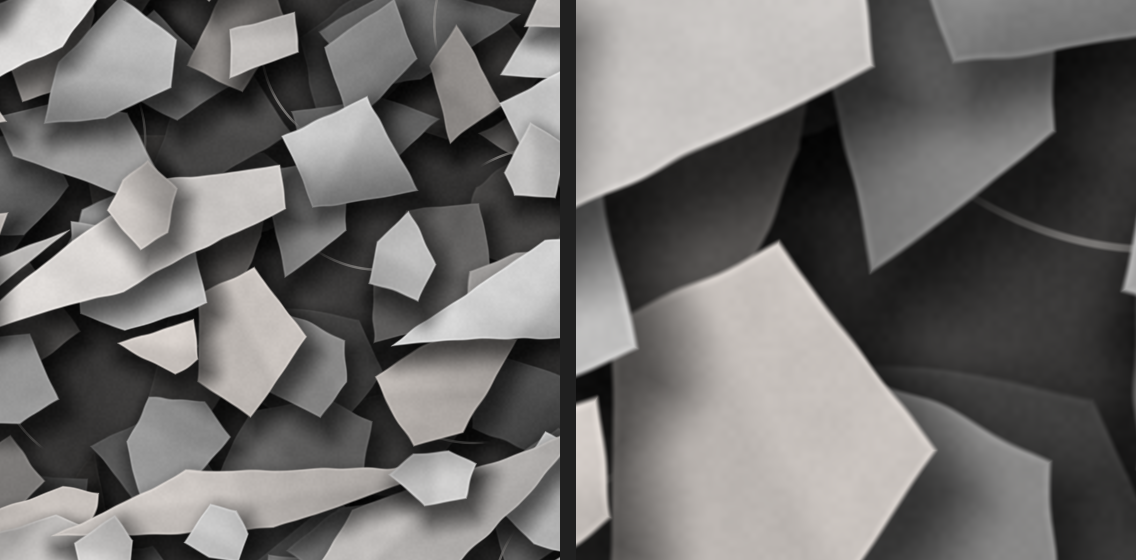
Left, the full canvas; right, a detail of the centre.
A Shadertoy shader for this texture:

```glsl
// Heap of torn grey paper shards: long slanted blades over dark, shadowed scraps.
const float TAU = 6.2831853;
const float SLANT = 0.42;
const float EDGE_BLUR = 0.0022;
const vec2 SHADOW_SHIFT = vec2(0.004, -0.026);

float hash(vec3 p) {
    p = fract(p * vec3(0.1031, 0.1137, 0.0973));
    p += dot(p, p.yzx + 33.33);
    return fract((p.x + p.y) * p.z);
}

float noise(vec2 p, float seed) {
    vec2 i = floor(p), f = fract(p);
    f = f * f * (3.0 - 2.0 * f);
    float low = mix(hash(vec3(i, seed)), hash(vec3(i + vec2(1, 0), seed)), f.x);
    float high = mix(hash(vec3(i + vec2(0, 1), seed)), hash(vec3(i + 1.0, seed)), f.x);
    return mix(low, high, f.y);
}

float fbm(vec2 p, float seed) {
    return 0.55 * noise(p, seed) + 0.3 * noise(p * 2.1, seed + 1.0)
         + 0.15 * noise(p * 4.3, seed + 2.0);
}

vec2 rotate(vec2 p, float a) {
    float c = cos(a), s = sin(a);
    return vec2(c * p.x - s * p.y, s * p.x + c * p.y);
}

// Corner k of an irregular shard with the given half extents
vec2 corner(int k, int count, vec2 size, vec3 id) {
    float n = float(k % count);
    float angle = TAU * (n + 0.6 * (hash(id + vec3(0, 0, n + 20.0)) - 0.5)) / float(count);
    float radius = mix(0.5, 1.0, hash(id + vec3(0, 0, n + 40.0)));
    return size * radius * vec2(cos(angle), sin(angle));
}

// Signed distances to the shard at p (x) and at its shadow point q (y)
vec2 shardDistance(vec2 p, vec2 q, int count, vec2 size, vec3 id) {
    vec2 dist = vec2(1e3), side = vec2(1.0);
    vec2 a = corner(0, count, size, id);
    for (int k = 1; k <= count; k++) {
        vec2 b = corner(k, count, size, id);
        vec2 e = b - a;
        for (int m = 0; m < 2; m++) {
            vec2 w = (m == 0 ? p : q) - a;
            vec2 off = w - e * clamp(dot(w, e) / dot(e, e), 0.0, 1.0);
            dist[m] = min(dist[m], dot(off, off));
            bvec3 c = bvec3(w.y >= 0.0, w.y < e.y, e.x * w.y > e.y * w.x);
            if (all(c) || !any(c)) side[m] = -side[m];
        }
        a = b;
    }
    return side * sqrt(dist);
}

// Paper tone with a crease, a soft curl into shade and a bright cut rim
vec3 paperColor(vec2 local, vec2 size, float dist, float tone, vec3 id) {
    float turn = TAU * hash(id + 3.1);
    vec2 dir = vec2(cos(turn), sin(turn));
    float along = dot(local / size, dir);
    float curl = smoothstep(-0.4, 0.8, along) * pow(hash(id + 5.3), 1.5);
    float crease = smoothstep(-0.015, 0.015, dot(local, dir.yx) + 0.03 * (hash(id + 7.7) - 0.5));
    float shade = tone * (1.0 - 0.42 * curl) * (0.95 + 0.08 * crease);
    shade *= 0.92 + 0.16 * hash(id + 9.2);
    shade *= 0.94 + 0.12 * fbm(local * 14.0, id.z);
    shade += 0.09 * tone * smoothstep(0.006, 0.001, -dist);
    vec3 warm = mix(vec3(1.0), vec3(1.025, 0.99, 0.965), pow(hash(id + 11.9), 2.0));
    return shade * warm;
}

// One layer of shards, each casting a soft shadow on what lies below
vec3 paperLayer(vec3 below, vec2 p, vec2 cell, vec2 size, float tilt, float tone, float seed) {
    p += 0.022 * (vec2(noise(p * 5.0, seed), noise(p * 5.0, seed + 4.0)) - 0.5);
    p += 0.005 * (vec2(noise(p * 28.0, seed), noise(p * 28.0, seed + 4.0)) - 0.5);
    vec2 home = floor(p / cell);
    for (int j = -1; j <= 1; j++)
    for (int i = -1; i <= 1; i++) {
        vec2 spot = home + vec2(i, j);
        vec3 id = vec3(spot, seed);
        vec2 jitter = vec2(hash(id + 0.37), hash(id + 1.71));
        vec2 center = (spot + mix(vec2(0.15), vec2(0.85), jitter)) * cell;
        if (length(p - center) > size.x + 0.09) continue;
        float angle = tilt * (2.0 * hash(id + 2.43) - 1.0);
        vec2 local = rotate(p - center, angle);
        vec2 shadowed = rotate(p - center - SHADOW_SHIFT, angle);
        int count = 4 + int(3.0 * hash(id + 4.57));
        vec2 d = shardDistance(local, shadowed, count, size, id);
        below *= 1.0 - 0.58 * (1.0 - smoothstep(-0.02, 0.045, d.y));
        vec3 paper = paperColor(local, size, d.x, tone, id);
        below = mix(paper, below, smoothstep(-EDGE_BLUR, EDGE_BLUR, d.x));
    }
    return below;
}

// Thin pale fibres, one bent arc per cell
float strands(vec2 p, float cell, float seed) {
    vec3 id = vec3(floor(p / cell), seed);
    vec2 q = rotate(p - (id.xy + 0.5) * cell, TAU * hash(id));
    float bend = q.y - 2.5 * q.x * q.x + 0.04;
    float ends = 1.0 - smoothstep(0.06, 0.1, abs(q.x));
    return ends * (1.0 - smoothstep(0.001, 0.0035, abs(bend)));
}

void mainImage(out vec4 fragColor, in vec2 fragCoord) {
    vec2 uv = fragCoord / iResolution.y;
    vec2 p = rotate(uv, -SLANT) + vec2(3.3, 5.2);

    // Dark depths, then scraps from back to front
    vec3 col = vec3(1.0, 0.98, 0.97) * mix(0.14, 0.29, fbm(p * 7.0, 1.0));
    col = paperLayer(col, p, vec2(0.30, 0.26), vec2(0.24, 0.14), 0.7, 0.27, 11.0);
    col = paperLayer(col, p, vec2(0.34, 0.30), vec2(0.20, 0.13), 0.8, 0.38, 23.0);
    col = mix(col, vec3(0.56, 0.55, 0.54), 0.75 * strands(p, 0.33, 31.0));
    col = paperLayer(col, p, vec2(0.32, 0.30), vec2(0.17, 0.12), 1.0, 0.56, 37.0);
    col = paperLayer(col, p, vec2(0.36, 0.34), vec2(0.18, 0.13), 0.9, 0.73, 53.0);

    // Long bright blades and small loose flakes on top
    col = paperLayer(col, p, vec2(0.70, 0.36), vec2(0.48, 0.11), 0.2, 0.77, 71.0);
    col = paperLayer(col, p, vec2(0.36, 0.33), vec2(0.10, 0.075), 1.4, 0.74, 89.0);

    // Fine paper grain
    col += 0.018 * (noise(uv * 230.0, 97.0) - 0.5);
    fragColor = vec4(clamp(col, 0.0, 1.0), 1.0);
}
```
